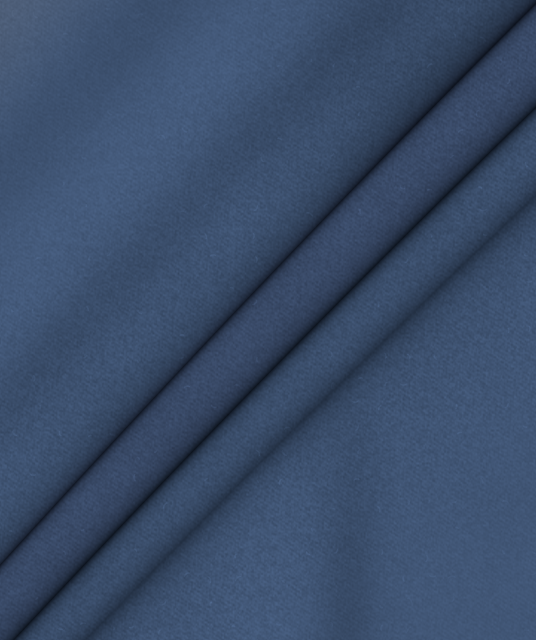
A WebGL 1 fragment shader for this texture:

```glsl
precision highp float;
// Dark blue woven cloth with three diagonal folds over a flat lower sheet.
// Each fold is a slightly bowed line; shade falls off with distance from it,
// and twill threads, grain and stray lint are laid over the shading.

uniform vec2 u_resolution;

#define SHADOW_COLOR vec3(0.035, 0.060, 0.095)
#define CLOTH_COLOR vec3(0.258, 0.342, 0.468)
#define FADED_COLOR vec3(0.300, 0.365, 0.465)
#define FOLD_BOW 0.011
#define EDGE_SOFT 0.0016
#define THREADS 165.0
#define THREAD_DEPTH 0.020
#define GRAIN_DEPTH 0.135
#define LINT_CELLS 26.0

float hash(vec2 p) {
  vec3 q = fract(vec3(p.xyx) * 0.1031);
  q += dot(q, q.yzx + 33.33);
  return fract((q.x + q.y) * q.z);
}

float noise(vec2 p) {
  vec2 i = floor(p), f = fract(p);
  f = f * f * (3.0 - 2.0 * f);
  return mix(mix(hash(i), hash(i + vec2(1.0, 0.0)), f.x),
             mix(hash(i + vec2(0.0, 1.0)), hash(i + vec2(1.0, 1.0)), f.x), f.y);
}

// Signed distance to a bowed fold line, positive towards the upper left.
float foldDistance(vec2 p, float start, float slope) {
  float t = p.x / 0.836;
  float bow = FOLD_BOW * 4.0 * t * (1.0 - t);
  return (p.y - start - slope * p.x - bow) / sqrt(1.0 + slope * slope);
}

float bump(float x, float center, float width) {
  float k = (x - center) / width;
  return exp(-k * k);
}

// Shade that fades away from an edge.
float falloff(float d, float reach) {
  return exp(-max(d, 0.0) / reach);
}

// Short curved fibres, one candidate per cell.
float lint(vec2 p) {
  vec2 g = p * LINT_CELLS;
  vec2 cell = floor(g);
  float angle = 6.2832 * hash(cell + 19.1);
  vec2 q = fract(g) - 0.3 - 0.4 * vec2(hash(cell + 3.7), hash(cell + 11.9));
  q = vec2(cos(angle) * q.x + sin(angle) * q.y, cos(angle) * q.y - sin(angle) * q.x);
  q.y += 2.5 * q.x * q.x;
  float halfLength = 0.03 + 0.09 * hash(cell + 5.1);
  float d = length(vec2(max(abs(q.x) - halfLength, 0.0), q.y));
  return step(0.68, hash(cell + 7.3)) * (1.0 - smoothstep(0.01, 0.055, d));
}

void main() {
  vec2 p = gl_FragCoord.xy / u_resolution.y;
  float along = (p.x + p.y) * 0.7071;

  float d1 = foldDistance(p, 0.117, 1.048);
  float d2 = foldDistance(p, -0.0227, 1.021);
  float d3 = foldDistance(p, -0.139, 0.996);

  // Upper sheet: broad soft waves, then a wide roll into the first crease.
  float upper = 1.02 - 0.16 * bump(d1, 0.165, 0.055) - 0.13 * bump(d1, 0.42, 0.07)
    + 0.03 * bump(d1, 0.29, 0.07) - 0.14 * smoothstep(0.7, 1.1, along) * falloff(d1, 0.25)
    - 0.50 * falloff(d1, 0.042) - 0.34 * falloff(d1, 0.006);

  // First and second rolled folds between the creases.
  float first = 0.93 - 0.62 * falloff(-d1, 0.006) - 0.20 * falloff(-d1, 0.022)
    - 0.52 * falloff(d2, 0.028) - 0.34 * falloff(d2, 0.006);
  float second = 1.0 - 0.62 * falloff(-d2, 0.008) - 0.28 * falloff(-d2, 0.024)
    - 0.52 * falloff(d3, 0.024);

  // Flat lower sheet with one faint upright wave.
  float wave = bump(p.x, 0.54 + 0.05 * p.y, 0.045) * (1.0 - smoothstep(0.12, 0.46, p.y));
  float lower = 0.98 - 0.38 * falloff(-d3, 0.016) - 0.16 * falloff(-d3, 0.06)
    - 0.15 * wave + 0.04 * bump(p.x, 0.40, 0.08);

  float tone = mix(lower, second, smoothstep(-0.003, 0.003, d3));
  tone = mix(tone, first, smoothstep(-EDGE_SOFT, EDGE_SOFT, d2));
  tone = mix(tone, upper, smoothstep(-EDGE_SOFT, EDGE_SOFT, d1));

  // Twill ribs, broken by grain, and gentle mottling; weaker in shadow.
  float focus = 1.0 - 0.45 * smoothstep(0.15, 0.5, abs(d2));
  float grain = noise(p * vec2(430.0, 330.0)) + noise(p * vec2(230.0, 290.0) + 31.0) - 1.0;
  float ribs = sin(6.2832 * THREADS * (0.55 * p.x + 0.83 * p.y) + 2.0 * noise(p * 40.0));
  float weft = sin(6.2832 * THREADS * (p.x - 0.12 * p.y));
  float mottle = noise(p * 9.0) + 0.5 * noise(p * 27.0) - 0.75;
  float weave = THREAD_DEPTH * (1.5 * ribs + 0.6 * weft) + GRAIN_DEPTH * grain;
  tone += (focus * weave + 0.04 * mottle) * clamp(tone, 0.2, 1.0);
  tone += 0.13 * lint(p) * focus * smoothstep(0.3, 0.8, tone);

  vec3 cloth = mix(CLOTH_COLOR, FADED_COLOR, smoothstep(0.43, 0.62, d1));
  vec3 color = mix(SHADOW_COLOR, cloth, max(tone, 0.0));
  // The first fold leans slightly towards violet.
  float violet = smoothstep(-0.01, 0.02, d2) * (1.0 - smoothstep(-0.01, 0.03, d1));
  color += violet * vec3(0.003, -0.005, 0.0);
  gl_FragColor = vec4(clamp(color, 0.0, 1.0), 1.0);
}
```
